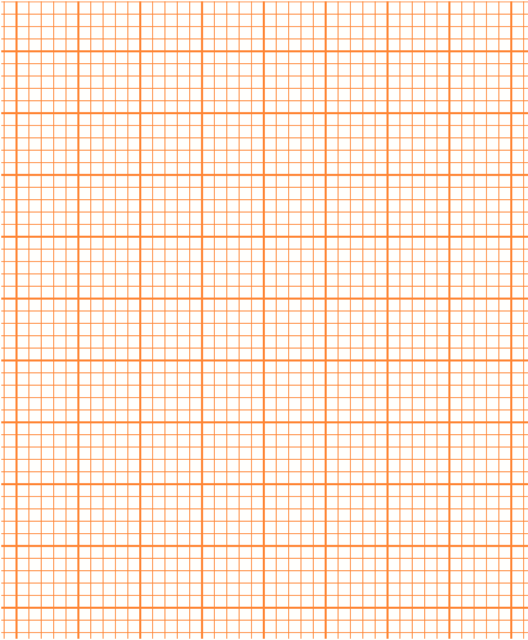
A Shadertoy shader for this pattern:

```glsl
// Lengths are fractions of the canvas height
const float MINOR_PITCH = 0.019324;
const float CELLS_PER_MAJOR = 5.0;
const float MINOR_WIDTH = 0.00141;
const float MAJOR_WIDTH = 0.00322;
const vec2 MAJOR_ORIGIN = vec2(0.4123, 0.5334);
const float MARGIN = 0.0019;
const float FILTER_PIXELS = 1.3;
const vec3 PAPER = vec3(1.0, 0.999, 0.994);
const vec3 INK = vec3(1.0, 0.52, 0.20);

// Signed distance to the nearest of a set of evenly spaced lines
vec2 repeatDistance(vec2 p, float pitch) {
    return (fract(p / pitch + 0.5) - 0.5) * pitch;
}

// Share of the filter footprint that a line covers
vec2 lineCoverage(vec2 dist, float width, float footprint) {
    vec2 low = max(dist - 0.5 * footprint, -0.5 * width);
    vec2 high = min(dist + 0.5 * footprint, 0.5 * width);
    return clamp((high - low) / footprint, 0.0, 1.0);
}

// Smooth step across an edge, one footprint wide
float edge(float dist, float footprint) {
    return clamp(dist / footprint + 0.5, 0.0, 1.0);
}

void mainImage(out vec4 fragColor, in vec2 fragCoord) {
    vec2 p = fragCoord / iResolution.y;
    float footprint = FILTER_PIXELS / iResolution.y;
    vec2 q = p - MAJOR_ORIGIN;

    // Fine grid with a heavier line at every fifth step
    vec2 minor = lineCoverage(repeatDistance(q, MINOR_PITCH), MINOR_WIDTH, footprint);
    vec2 major = lineCoverage(repeatDistance(q, MINOR_PITCH * CELLS_PER_MAJOR),
                              MAJOR_WIDTH, footprint);
    vec2 lines = max(minor, major);

    // Blank margin at the left, top and bottom; lines run off the right
    float inside = edge(p.x - MARGIN, footprint)
                 * edge(p.y - MARGIN, footprint)
                 * edge(1.0 - MARGIN - p.y, footprint);

    // Union of vertical and horizontal lines
    float ink = (1.0 - (1.0 - lines.x) * (1.0 - lines.y)) * inside;
    fragColor = vec4(mix(PAPER, INK, ink), 1.0);
}
```
